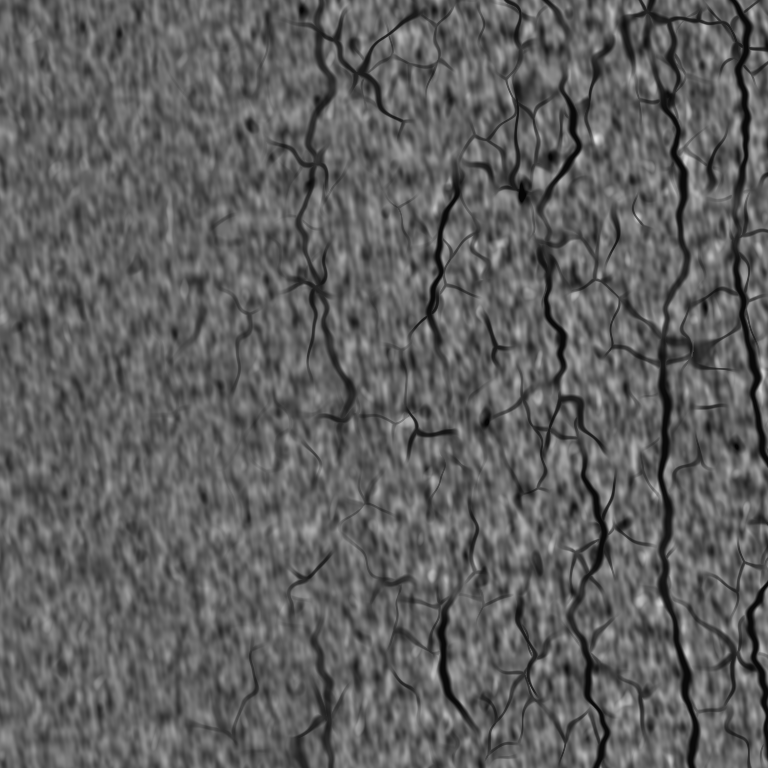
Give the GLSL for this texture, as a three.js fragment shader.

```glsl
// Grey weathered bark: fine upright grain over the whole plane, smooth at the left,
// breaking into plates at the right. Grain is stretched gradient noise; long cracks
// are wandering vertical lines, and the small cracks are warped Voronoi cell borders.
varying vec2 vUv;

const float BASE_GREY = 0.385;
const float CRACK_GREY = 0.035;
const int LONG_CRACKS = 5;

vec2 hash2(vec2 p) {
  vec3 q = fract(p.xyx * vec3(0.1031, 0.1030, 0.0973));
  q += dot(q, q.yzx + 33.33);
  return fract((q.xx + q.yz) * q.zy);
}

float cornerSlope(vec2 cell, vec2 corner, vec2 f) {
  return dot(hash2(cell + corner) * 2.0 - 1.0, f - corner);
}

// Gradient noise, centred on zero
float noise(vec2 p) {
  vec2 cell = floor(p);
  vec2 f = fract(p);
  vec2 w = f * f * f * (f * (f * 6.0 - 15.0) + 10.0);
  float low = mix(cornerSlope(cell, vec2(0.0), f), cornerSlope(cell, vec2(1.0, 0.0), f), w.x);
  float high = mix(cornerSlope(cell, vec2(0.0, 1.0), f), cornerSlope(cell, vec2(1.0), f), w.x);
  return mix(low, high, w.y);
}

// Upright fibres in three sizes, leaning slightly
float grain(vec2 p) {
  vec2 q = vec2(p.x + 0.12 * p.y, p.y);
  return 0.70 * noise(q * vec2(76.0, 37.0))
       + 0.50 * noise(q * vec2(125.0, 62.0) + 17.3)
       + 0.35 * noise(q * vec2(36.0, 22.0) + 41.7);
}

// Sparse spots where stretched noise rises above a threshold
float spots(vec2 p, vec2 scale, float threshold) {
  return smoothstep(threshold, threshold + 0.22, noise(p * scale));
}

// Signed horizontal distance to one wandering upright line
float longCrackOffset(vec2 p, float centre, float seed) {
  float wander = 0.085 * noise(vec2(p.y * 4.0, seed))
               + 0.036 * noise(vec2(p.y * 13.0, seed + 5.0))
               + 0.012 * noise(vec2(p.y * 38.0, seed + 9.0));
  return p.x - centre - wander - 0.05 * (0.5 - p.y);
}

// Gap between the two nearest cell points: zero on a cell border
float cellBorder(vec2 p) {
  vec2 cell = floor(p);
  float nearest = 8.0;
  float second = 8.0;
  for (int j = -1; j <= 1; j++) {
    for (int i = -1; i <= 1; i++) {
      vec2 neighbour = cell + vec2(float(i), float(j));
      float d = length(neighbour + hash2(neighbour + 50.0) - p);
      second = min(second, max(nearest, d));
      nearest = min(nearest, d);
    }
  }
  return second - nearest;
}

// Broken network of small cracks
float smallCracks(vec2 p, vec2 scale, float width, float seed) {
  vec2 warp = vec2(noise(p * 24.0 + seed), noise(p * 24.0 + seed + 31.0));
  float border = cellBorder((p + 0.028 * warp) * scale + seed);
  float present = smoothstep(-0.04, 0.20, noise(p * vec2(11.0, 8.0) + seed));
  return present * (1.0 - smoothstep(0.2 * width, width, border));
}

void main() {
  vec2 p = vUv;
  float roughness = smoothstep(0.18, 0.75, p.x);

  // Grain, broad tone, dark pits and pale flecks
  float grey = BASE_GREY + 0.02 * roughness + 0.06 * noise(p * vec2(7.0, 5.0) + 3.0);
  grey += mix(0.38, 0.56, roughness) * grain(p);
  grey -= mix(0.14, 0.20, roughness) * spots(p + 2.0, vec2(42.0, 27.0), 0.27);
  grey += mix(0.10, 0.20, roughness) * spots(p + 5.0, vec2(52.0, 30.0), 0.28);

  // Small cracks, stronger towards the right
  float reach = smoothstep(0.12, 0.50, p.x);
  float dark = 0.80 * reach * smallCracks(p, vec2(10.0, 7.0), 0.075, 7.0);
  dark = max(dark, 0.60 * roughness * smallCracks(p, vec2(19.0, 13.0), 0.11, 23.0));

  // Long cracks with a pale lip on the right side
  float lip = 0.0;
  for (int i = 0; i < LONG_CRACKS; i++) {
    float n = float(i);
    float seed = n * 7.37 + 2.4;
    float offset = longCrackOffset(p, 0.425 + 0.178 * n - 0.0095 * n * n, seed);
    float strength = smoothstep(-0.32, 0.02, noise(vec2(p.y * 5.0, seed + 60.0)));
    strength *= mix(0.65, 1.0, min(n, 1.0));
    float width = 0.0058 + 0.006 * noise(vec2(p.y * 22.0, seed + 80.0));
    dark = max(dark, strength * (1.0 - smoothstep(0.25 * width, 1.25 * width, abs(offset))));
    float band = smoothstep(0.003, 0.009, offset) * (1.0 - smoothstep(0.010, 0.028, offset));
    lip += strength * band * (0.5 + 1.5 * noise(vec2(p.y * 9.0, seed + 90.0)));
  }
  grey += 0.11 * lip;
  grey = mix(grey, CRACK_GREY, dark);

  gl_FragColor = vec4(vec3(clamp(grey, 0.02, 0.92)), 1.0);
}
```
